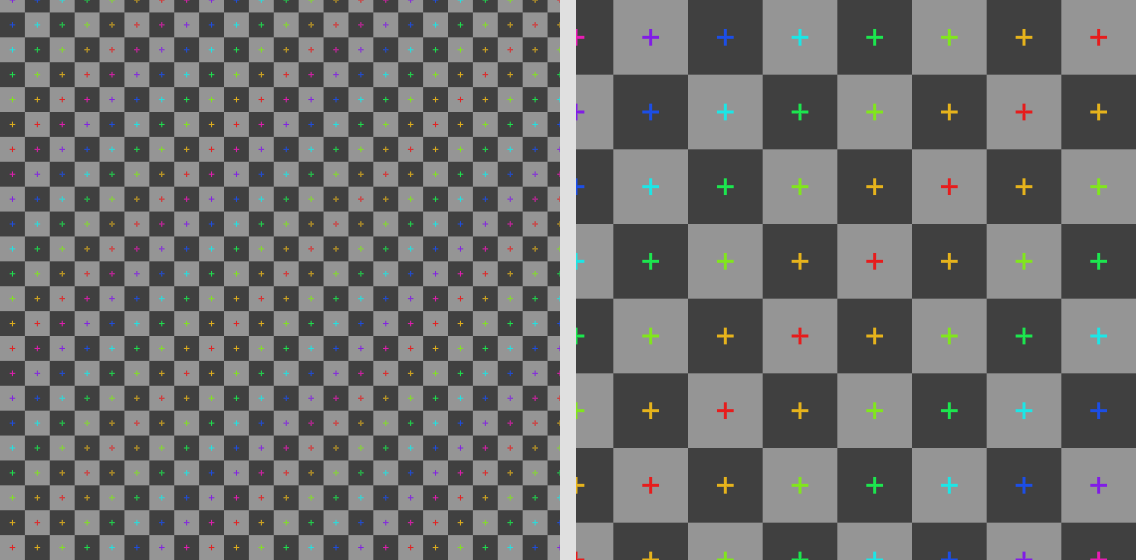
Left: the whole. Right: its middle third, enlarged.
A Shadertoy shader for this pattern:

```glsl
// Grey checkerboard with a small rainbow plus sign centred in every cell

#define CELLS 22.5          // cells across the canvas
#define LIGHT vec3(0.585)
#define DARK vec3(0.25)
#define ARM_LENGTH 0.112    // centre to tip, in cells
#define ARM_HALF_WIDTH 0.02 // in cells
#define HUE_STEPS 8.0       // hues in one colour cycle
#define SATURATION 0.88
#define BRIGHTNESS 0.9

vec3 hsvToRgb(float hue, float saturation, float value) {
    vec3 ramp = abs(mod(hue * 6.0 + vec3(0.0, 4.0, 2.0), 6.0) - 3.0) - 1.0;
    return value * mix(vec3(1.0), clamp(ramp, 0.0, 1.0), saturation);
}

// Smoothed checker: 1 where the column and row sum is even
float checker(vec2 p, float pixel) {
    vec2 edge = 0.5 - abs(mod(p + 0.5, 2.0) - 1.0);
    vec2 wave = clamp(2.0 * edge / pixel, -1.0, 1.0);
    return 0.5 + 0.5 * wave.x * wave.y;
}

// Pixel coverage of a centred box
float boxCoverage(vec2 p, vec2 halfSize, float pixel) {
    vec2 cover = clamp(0.5 + (halfSize - abs(p)) / pixel, 0.0, 1.0);
    return cover.x * cover.y;
}

float plusCoverage(vec2 p, float pixel) {
    vec2 arm = vec2(ARM_LENGTH, ARM_HALF_WIDTH);
    return max(boxCoverage(p, arm, pixel), boxCoverage(p, arm.yx, pixel));
}

void mainImage(out vec4 fragColor, in vec2 fragCoord) {
    float pixel = CELLS / iResolution.y;
    vec2 p = fragCoord * pixel;
    vec2 cell = floor(p);

    vec3 color = mix(DARK, LIGHT, checker(p, pixel));

    // Hue cycles with distance from the rising diagonal
    float hue = mod(abs(cell.x - cell.y), HUE_STEPS) / HUE_STEPS;
    vec3 plusColor = hsvToRgb(hue, SATURATION, BRIGHTNESS);
    color = mix(color, plusColor, plusCoverage(p - cell - 0.5, pixel));

    fragColor = vec4(color, 1.0);
}
```
